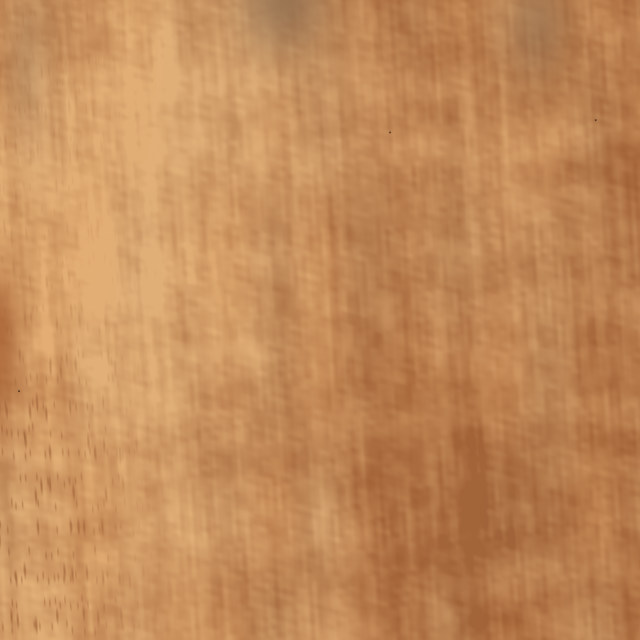
A WebGL 2 fragment shader for this texture:

```glsl
#version 300 es
precision highp float;
// Smooth planed wood with upright grain: soft columns and fine fibres come from
// stretched value noise, the cross curl from layered sines, and the short pores
// and specks from jittered cells. All tones are summed, then mapped to a ramp.

uniform vec2 u_resolution;
out vec4 fragColor;

const vec3 MID_WOOD = vec3(0.768, 0.546, 0.349);
const vec3 TONE_STEP = vec3(0.050, 0.060, 0.050);
const vec3 GREY_STAIN = vec3(0.53, 0.42, 0.32);
const vec3 RED_EDGE = vec3(0.64, 0.35, 0.17);
const vec3 PORE = vec3(0.58, 0.34, 0.18);
const vec3 SPECK = vec3(0.16, 0.10, 0.07);

float hash(vec2 cell) {
  vec3 q = fract(vec3(cell.xyx) * 0.1031);
  q += dot(q, q.yzx + 33.33);
  return fract((q.x + q.y) * q.z);
}

// Smooth value noise from -1 to 1.
float noise(vec2 p) {
  vec2 i = floor(p), f = fract(p);
  f = f * f * (3.0 - 2.0 * f);
  float low = mix(hash(i), hash(i + vec2(1, 0)), f.x);
  float high = mix(hash(i + vec2(0, 1)), hash(i + vec2(1, 1)), f.x);
  return 2.0 * mix(low, high, f.y) - 1.0;
}

// Noise stretched by a separate frequency on each axis, shifted by a seed.
float grain(vec2 p, vec2 freq, float seed) {
  return noise(p * freq + seed * vec2(17.3, 9.7));
}

// Soft elliptical spot, 1 at its centre.
float spot(vec2 p, vec2 centre, vec2 radius) {
  vec2 d = (p - centre) / radius;
  return exp(-dot(d, d));
}

// Light bands across the grain, bent by slow noise.
float curl(vec2 p) {
  float bend = grain(p, vec2(4.0, 3.0), 1.0);
  float y = p.y + 0.04 * bend - 0.04 * p.x;
  return 0.6 * sin(45.0 * y + 1.5 * bend) + 0.4 * sin(73.0 * y + 5.0 * p.x);
}

// One jittered upright dash per cell; density is the share of cells filled.
float dashes(vec2 p, vec2 freq, vec2 radius, float density, float seed) {
  vec2 q = p * freq, cell = floor(q) + seed;
  vec2 jitter = vec2(hash(cell + 3.1), hash(cell + 8.7)) - 0.5;
  vec2 d = (fract(q) - 0.5 - 0.4 * jitter) / radius;
  return (1.0 - smoothstep(0.0, 1.0, length(d))) * step(hash(cell + 5.3), density);
}

// Broad light and dark areas of the board.
float boardTone(vec2 p) {
  float tone = 0.95 - 1.60 * smoothstep(0.08, 0.90, p.x);
  tone += 0.95 * spot(p, vec2(0.47, 0.42), vec2(0.09, 0.32));
  tone += 0.35 * spot(p, vec2(0.15, 0.80), vec2(0.13, 0.25));
  tone -= 1.40 * spot(p, vec2(0.38, 0.12), vec2(0.08, 0.28));
  tone -= 0.70 * spot(p, vec2(0.82, 0.20), vec2(0.16, 0.14));
  tone -= 0.60 * spot(p, vec2(0.60, 0.95), vec2(0.30, 0.22));
  return tone;
}

// Upright columns and fibres, from wide to thin.
float fibreTone(vec2 p) {
  float tone = 0.85 * grain(p, vec2(9.0, 1.3), 2.0);
  tone += 0.65 * grain(p, vec2(32.0, 1.8), 3.0);
  tone += 0.50 * grain(p, vec2(75.0, 5.0), 4.0);
  tone += 0.46 * grain(p, vec2(150.0, 20.0), 5.0);
  return tone;
}

// Cloudy patches, crossing ripples and fine mottling on tilted axes.
float mottleTone(vec2 p) {
  vec2 tilted = mat2(0.96, 0.28, -0.28, 0.96) * p;
  float tone = 0.80 * grain(tilted, vec2(3.5, 4.0), 6.0);
  tone += 0.65 * grain(tilted, vec2(8.0, 13.0), 7.0);
  tone += 0.50 * grain(tilted, vec2(22.0, 36.0), 8.0);
  tone += 0.44 * grain(tilted, vec2(70.0, 120.0), 9.0);
  return tone;
}

void main() {
  vec2 p = gl_FragCoord.xy / u_resolution;
  vec2 leaning = p + vec2(0.06 * p.y, 0.0);
  float leftSide = 1.0 - smoothstep(0.04, 0.30, p.x);

  // Tone in steps around the middle wood colour.
  float tone = boardTone(p) + fibreTone(leaning) + mottleTone(p);
  tone += curl(p) * mix(0.15, 0.50, smoothstep(0.4, 0.9, p.x));
  vec3 colour = MID_WOOD + TONE_STEP * clamp(tone, -2.6, 2.3);
  colour += vec3(0.008, -0.004, -0.010) * grain(p, vec2(14.0, 5.0), 10.0);

  // Grey stains along the top and a reddish left edge.
  float stain = spot(p, vec2(0.44, 1.0), vec2(0.07, 0.09))
    + 0.7 * spot(p, vec2(0.84, 0.96), vec2(0.05, 0.09))
    + 0.4 * spot(p, vec2(0.04, 0.90), vec2(0.03, 0.12));
  colour = mix(colour, GREY_STAIN, 0.65 * min(stain, 1.0));
  colour = mix(colour, RED_EDGE, 0.7 * spot(p, vec2(0.0, 0.46), vec2(0.025, 0.12)));

  // Pores gather at the lower left; specks are rare.
  float poreArea = leftSide * mix(1.0, 0.25, smoothstep(0.25, 0.60, p.y));
  float pores = dashes(leaning, vec2(80.0, 15.0), vec2(0.26, 0.29), 0.35, 11.0)
    + 0.7 * dashes(leaning, vec2(117.0, 26.0), vec2(0.29, 0.29), 0.40, 47.0);
  colour = mix(colour, PORE, 0.6 * poreArea * min(pores, 1.0));
  float specks = dashes(p, vec2(50.0), vec2(0.13), 0.0008, 71.0);
  colour = mix(colour, SPECK, 0.8 * specks);

  fragColor = vec4(colour, 1.0);
}
```
